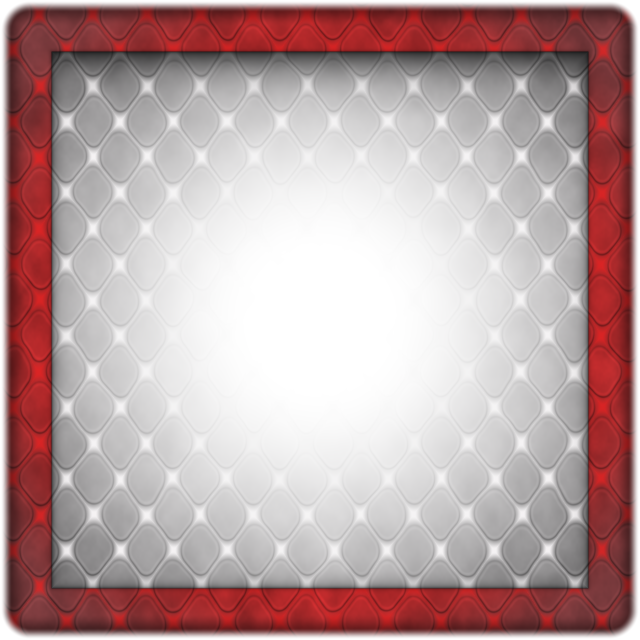
A Shadertoy shader for this background:

```glsl
// A pale panel of rounded diamond scales inside a soft red frame.
// The scales are rounded boxes on a skewed lattice; a radial glow washes out
// the centre, and distances to the panel and frame give shadows and edges.

float hash(vec2 p) {
    return fract(sin(dot(p, vec2(127.1, 311.7))) * 43758.5453);
}

float noise(vec2 p) {
    vec2 i = floor(p), f = fract(p);
    f = f * f * (3.0 - 2.0 * f);
    return mix(mix(hash(i), hash(i + vec2(1, 0)), f.x),
               mix(hash(i + vec2(0, 1)), hash(i + vec2(1, 1)), f.x), f.y);
}

float fbm(vec2 p) {
    float sum = 0.0, amp = 0.5;
    for (int i = 0; i < 4; i++) {
        sum += amp * noise(p);
        p = p * 2.03 + 17.0;
        amp *= 0.5;
    }
    return sum;
}

float roundedBox(vec2 p, float halfSize, float radius) {
    vec2 q = abs(p) - halfSize + radius;
    return length(max(q, 0.0)) + min(max(q.x, q.y), 0.0) - radius;
}

void mainImage(out vec4 fragColor, in vec2 fragCoord) {
    vec2 uv = fragCoord / iResolution.xy;
    vec2 p = uv - 0.5;
    float pixel = 1.0 / min(iResolution.x, iResolution.y);
    float r = length(p);

    // Diamond lattice with slightly uneven seams
    vec2 wobble = vec2(noise(uv * 24.0), noise(uv * 24.0 + 50.0)) - 0.5;
    vec2 g = (uv - vec2(0.1458, 0.8659) + 0.005 * wobble) / vec2(0.0836, 0.1116);
    vec2 lattice = vec2(g.x + g.y, g.x - g.y);
    vec2 cell = fract(lattice) - 0.5;
    float scaleDist = roundedBox(cell, 0.445, 0.29);
    float seam = smoothstep(-0.02, 0.17, scaleDist);
    float lower = smoothstep(0.3, -0.5, cell.x - cell.y);
    float crease = exp(-pow(scaleDist / 0.022, 2.0)) * (0.35 + 0.65 * lower);
    float bevel = exp(-pow((scaleDist + 0.055) / 0.03, 2.0));
    float mottling = fbm(uv * vec2(34.0, 26.0)) - 0.47;
    float tone = hash(floor(lattice)) - 0.5;

    // Pale panel, white in the middle
    float fade = smoothstep(0.1, 0.66, r);
    float grey = mix(1.0, 0.48, fade);
    grey += fade * (0.16 * mottling + 0.05 * tone + 0.05 * bevel - 0.17 * crease);
    grey = mix(grey, 0.96, seam * smoothstep(0.08, 0.3, r));
    vec3 panel = grey * mix(vec3(1.0), vec3(1.0, 0.985, 0.992), fade);

    // Inner shadow, deepest below the top edge
    vec2 nearSide = 0.4193 - abs(p);
    float topGap = max(0.4193 - p.y, 0.0);
    float sideGap = max(min(nearSide.x, nearSide.y), 0.0);
    panel *= 1.0 - 0.52 * exp(-pow(topGap / 0.034, 1.3));
    panel *= 1.0 - 0.36 * exp(-sideGap / 0.009);
    panel *= 1.0 - vec3(0.5, 0.42, 0.42) * exp(-sideGap / 0.0018);

    // Red frame, dull at the corners and bright along the seams
    vec3 red = mix(vec3(0.67, 0.15, 0.155), vec3(0.46, 0.22, 0.23),
                   smoothstep(0.43, 0.62, r));
    red *= 1.0 + 0.4 * mottling + 0.1 * tone + 0.1 * bevel - 0.3 * crease;
    red = mix(red, vec3(0.88, 0.14, 0.14), 0.85 * seam);
    float frameDist = roundedBox(p, 0.489, 0.036);
    red *= 1.0 - 0.42 * smoothstep(-0.03, 0.0, frameDist);
    float panelDist = roundedBox(p, 0.4193, 0.001);
    red *= 1.0 - 0.35 * exp(-max(panelDist, 0.0) / 0.0025);

    // Layers: panel over frame, frame blurred into white
    vec3 color = mix(red, vec3(1.0), smoothstep(-0.008, 0.010, frameDist));
    color = mix(panel, color, smoothstep(-pixel, pixel, panelDist));
    fragColor = vec4(clamp(color, 0.0, 1.0), 1.0);
}
```
